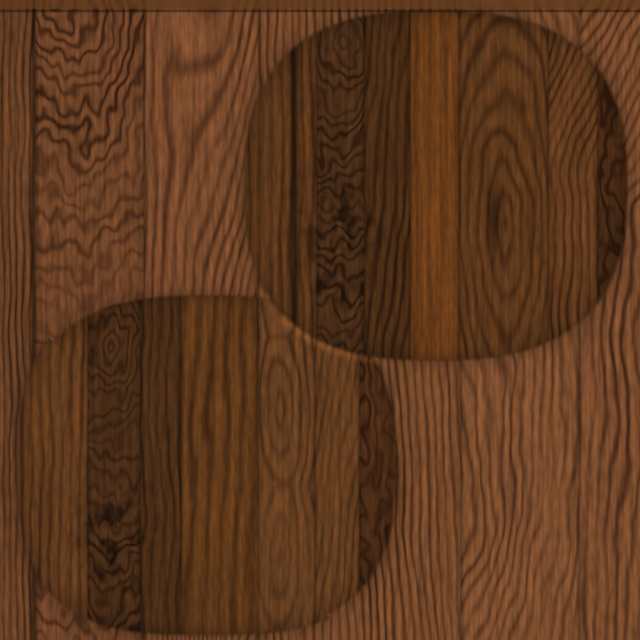
Reproduce this texture procedurally as a WebGL 1 fragment shader.

```glsl
precision highp float;
// Walnut planks with two darker, rounded panels of wood laid over them.
// Each plank bends a scalar ring field; a wave of that field draws the grain,
// and stretched gradient noise adds fibres, pores and smoky stains.
uniform vec2 u_resolution;

vec2 hashGradient(vec2 cell) {
  float angle = 6.2832 * fract(sin(dot(cell, vec2(127.1, 311.7))) * 43758.55);
  return vec2(cos(angle), sin(angle));
}

float gradientNoise(vec2 p) {
  vec2 i = floor(p), f = fract(p), e = vec2(1.0, 0.0);
  vec2 u = f * f * f * (f * (f * 6.0 - 15.0) + 10.0);
  float low = mix(dot(hashGradient(i), f), dot(hashGradient(i + e), f - e), u.x);
  float high = mix(dot(hashGradient(i + e.yx), f - e.yx),
                   dot(hashGradient(i + 1.0), f - 1.0), u.x);
  return mix(low, high, u.y);
}

float fbm(vec2 p) {
  float sum = 0.0, gain = 1.0;
  for (int i = 0; i < 3; i++) {
    sum += gain * gradientNoise(p);
    p = p * 2.03 + 17.3;
    gain *= 0.5;
  }
  return sum;
}

// Covers everything right of the left edge with a new plank.
void plank(inout vec3 wood, vec2 p, float left, vec3 base, float rings, float contrast) {
  float wave = 0.5 + 0.5 * sin(6.2832 * rings);
  float strength = 0.65 + 0.7 * gradientNoise(vec2(rings * 0.37, p.y * 3.0 + left * 40.0));
  float grain = clamp(pow(wave, 2.2) * strength * contrast, 0.0, 0.85);
  vec3 fresh = base * mix(vec3(1.1), vec3(0.5, 0.43, 0.4), grain);
  float seam = 1.0 - 0.3 * exp(-abs(p.x - left) * 350.0);
  wood = mix(wood, fresh, smoothstep(-0.0015, 0.0015, p.x - left)) * seam;
}

// Signed distance estimate for a rounded, softly squared panel.
float panelDistance(vec2 p, vec2 center, vec2 size, float power) {
  vec2 q = pow(abs(p - center) / size + 0.0001, vec2(power));
  return (pow(q.x + q.y, 1.0 / power) - 1.0) * size.y;
}

// Elongated rings around a knot.
float knot(vec2 p, vec2 center, float squash) {
  return length((p - center) * vec2(1.0, squash));
}

vec3 floorWood(vec2 p, float warp, float ripple) {
  vec3 wood = vec3(0.0);
  plank(wood, p, -0.1, vec3(0.38, 0.235, 0.135), p.x * 85.0 + warp, 0.75);
  float swirl = knot(p, vec2(0.095, 1.03), 0.5) * 58.0 + warp * 2.0 + ripple * 0.7;
  plank(wood, p, 0.055, vec3(0.4, 0.245, 0.145), swirl,
        0.6 + 0.55 * smoothstep(0.65, 0.95, p.y));
  float lean = (p.y - 0.5) * 0.24 * smoothstep(0.225, 0.38, p.x);
  plank(wood, p, 0.225, vec3(0.44, 0.272, 0.162), (p.x - lean) * 72.0 + warp * 0.7, 0.8);
  plank(wood, p, 0.405, vec3(0.44, 0.275, 0.16),
        (p.x + 0.05 * p.y) * 78.0 + warp * 0.7, 0.85);
  float arch = knot(p, vec2(0.66, 0.18), 0.38) - 0.12 * p.y;
  plank(wood, p, 0.72, vec3(0.455, 0.285, 0.17), arch * 65.0 + warp * 1.3, 0.65);
  float bend = max(p.y - 0.68, 0.0);
  plank(wood, p, 0.905, vec3(0.445, 0.277, 0.165),
        (p.x - 0.03 * p.y - bend * 0.6) * 52.0 + warp, 0.85);
  return wood * (1.0 - 0.5 * exp(-abs(p.x - 0.052) * 450.0));
}

vec3 upperPanel(vec2 p, float warp, float ripple) {
  vec3 wood = vec3(0.0);
  plank(wood, p, 0.3, vec3(0.34, 0.205, 0.1), p.x * 62.0 + warp * 0.6, 0.7);
  wood *= 1.0 - 0.5 * exp(-pow((p.x - 0.46) * 150.0, 2.0));
  float swirl = knot(p, vec2(0.533, 0.935), 0.7) * 62.0 + warp * 2.5 + ripple;
  plank(wood, p, 0.495, vec3(0.27, 0.165, 0.087), swirl, 0.85);
  plank(wood, p, 0.569, vec3(0.275, 0.165, 0.08),
        (p.x - 0.08 * p.y * p.y) * 65.0 + warp, 0.75);
  plank(wood, p, 0.641, vec3(0.385, 0.22, 0.092), p.x * 48.0 + warp * 0.4, 0.3);
  float eye = knot(p, vec2(0.79, 0.65), 0.26);
  plank(wood, p, 0.717, vec3(0.34, 0.205, 0.1), eye * 75.0 + warp * 0.9, 0.7);
  wood *= 1.0 - 0.35 * exp(-pow(knot(p, vec2(0.772, 0.66), 0.25) * 75.0, 2.0));
  float sweep = 0.09 * smoothstep(0.72, 0.98, p.y);
  plank(wood, p, 0.857, vec3(0.365, 0.22, 0.11), (p.x - sweep) * 72.0 + warp, 0.9);
  plank(wood, p, 0.934, vec3(0.27, 0.155, 0.078), p.x * 48.0 + warp * 2.0 + ripple, 0.95);
  return wood;
}

vec3 lowerPanel(vec2 p, float warp, float ripple) {
  vec3 wood = vec3(0.0);
  plank(wood, p, 0.0, vec3(0.36, 0.22, 0.11), p.x * 65.0 + warp * 0.6, 0.6);
  float swirl = knot(p, vec2(0.172, 0.455), 0.65) * 60.0 + warp * 2.5 + ripple;
  plank(wood, p, 0.137, vec3(0.27, 0.165, 0.085), swirl, 0.85);
  plank(wood, p, 0.219, vec3(0.28, 0.17, 0.085), p.x * 68.0 + warp, 0.65);
  plank(wood, p, 0.283, vec3(0.35, 0.21, 0.095),
        (p.x - 0.04 * p.y) * 42.0 + warp * 0.5, 0.65);
  float arches = abs(fract(p.y * 4.4 - 0.08) - 0.5) / 4.4;
  float eye = length(vec2(p.x - 0.438, arches * 0.28));
  plank(wood, p, 0.403, vec3(0.37, 0.23, 0.12), eye * 72.0 + warp * 0.8, 0.6);
  plank(wood, p, 0.492, vec3(0.365, 0.225, 0.115), (p.x - 0.16 * p.y) * 74.0 + warp, 0.55);
  plank(wood, p, 0.562, vec3(0.285, 0.165, 0.085), p.x * 45.0 + warp * 2.0 + ripple, 0.8);
  return wood;
}

void main() {
  vec2 p = gl_FragCoord.xy / u_resolution;
  float warp = fbm(p * vec2(11.0, 5.0) + 3.7);
  float ripple = gradientNoise(p * vec2(55.0, 32.0));
  float upper = panelDistance(p, vec2(0.681, 0.71), vec2(0.299, 0.273), 2.6);
  float lower = panelDistance(p, vec2(0.324, 0.273), vec2(0.295, 0.265),
                              p.x + p.y < 0.55 ? 3.0 : 2.7);

  // Floor, contact shadow, then both panels with shaded rims.
  vec3 color = floorWood(p, warp, ripple);
  color *= 1.0 - 0.18 * exp(-max(min(upper, lower), 0.0) * 90.0);
  vec3 panel = lowerPanel(p, warp, ripple) * (1.0 - 0.22 * exp(min(lower, 0.0) * 75.0));
  color = mix(color, panel, smoothstep(0.004, -0.004, lower));
  float lip = exp(-pow((upper - 0.006) * 170.0, 2.0)) * smoothstep(0.03, -0.02, lower);
  color += vec3(0.09, 0.055, 0.03) * lip;
  panel = upperPanel(p, warp, ripple) * (1.0 - 0.22 * exp(min(upper, 0.0) * 75.0));
  color = mix(color, panel, smoothstep(0.004, -0.004, upper));

  // Smoky stains in the dark knotty planks.
  float stain = exp(-pow(knot(p, vec2(0.53, 0.63), 0.55) * 19.0, 2.0))
              + exp(-pow(knot(p, vec2(0.178, 0.16), 0.55) * 19.0, 2.0));
  color *= 1.0 - 0.55 * stain * smoothstep(-0.1, 0.5, fbm(p * vec2(38.0, 28.0)));

  // Fibres, pores and the top rail.
  color *= 1.0 + 0.22 * gradientNoise(p * vec2(150.0, 7.0))
               + 0.16 * gradientNoise(p * vec2(210.0, 45.0));
  color = mix(color, vec3(0.37, 0.22, 0.11), 0.75 * smoothstep(0.984, 0.988, p.y));
  color *= 1.0 - 0.4 * exp(-pow((p.y - 0.983) * 450.0, 2.0));
  gl_FragColor = vec4(color, 1.0);
}
```
